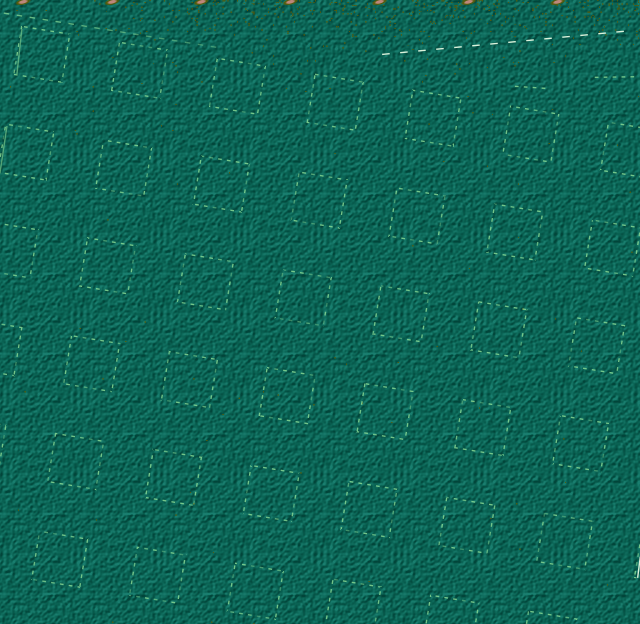
A Shadertoy shader for this pattern:

```glsl
// Embossed teal paper in small tiles, under a tilted grid of dashed pale green squares.

// Lengths are fractions of the canvas height, with y running down from the top.
const vec3 BASE = vec3(0.04, 0.39, 0.33);
const vec3 LIGHT = vec3(0.08, 0.46, 0.40);
const vec3 DARK = vec3(0.02, 0.32, 0.27);
const vec3 STITCH = vec3(0.50, 0.82, 0.56);
const vec3 CHALK = vec3(0.86, 0.95, 0.86);
const vec3 OLIVE = vec3(0.33, 0.36, 0.05);
const vec3 PINK = vec3(0.74, 0.53, 0.48);

const float TILE = 0.1283;                    // paper tile: 8 across, 7.8 down
const vec2 WEAVE_AT = vec2(0.0, 0.93);        // dotted weave, in tile units
const vec2 RIDGE_AT = vec2(0.71, 0.43);       // short level ridge, in tile units
const float EMBOSS_STEP = 0.010;
const float EMBOSS_GAIN = 3.9;

const float SPACING = 0.1588;                 // between square centres
const vec2 FIRST_CENTRE = vec2(0.0670, 0.087);
const float TILT = 0.162;
const float HALF_SIDE = 0.0390;
const float DASH = 0.0143;
const float DASH_INK = 0.42;                  // inked share of each dash period
const float HALF_LINE = 0.0011;
const float SPOT_GAP = 0.1428;                // between the top edge spots
const float SPECK = 0.0026;
const float TAU = 6.2831853;

float hash(vec2 p) {
    vec3 q = fract(p.xyx * 0.1031);
    q += dot(q, q.yzx + 33.33);
    return fract((q.x + q.y) * q.z);
}

// Value noise that wraps after the given number of cells.
float wrapNoise(vec2 p, vec2 period) {
    vec2 i = floor(p), f = fract(p);
    f = f * f * (3.0 - 2.0 * f);
    vec2 a = mod(i, period), b = mod(i + 1.0, period);
    return mix(mix(hash(a), hash(vec2(b.x, a.y)), f.x),
               mix(hash(vec2(a.x, b.y)), hash(b), f.x), f.y);
}

// Paper height: fine grain, diagonal streaks, a dotted weave and a ridge.
float paperHeight(vec2 t) {
    vec2 streakCells = vec2(14.0, 28.0), grainCells = vec2(32.0);
    float h = 0.36 * wrapNoise(vec2(t.x - t.y, t.x + t.y) * streakCells, streakCells);
    h += 0.62 * wrapNoise(t * grainCells, grainCells);
    vec2 w = fract(t - WEAVE_AT + 0.5) - 0.5;
    float patchMask = 1.0 - smoothstep(0.08, 0.19, max(abs(w.x), abs(w.y)));
    float weave = cos(TAU * 12.0 * w.x) * (0.6 + 0.4 * cos(TAU * 10.0 * w.y));
    h = mix(h, 0.55 * h + 0.27 * weave, patchMask);
    vec2 r = fract(t - RIDGE_AT + 0.5) - 0.5;
    h += 0.45 * exp(-r.y * r.y * 3500.0) * (1.0 - smoothstep(0.08, 0.16, abs(r.x)));
    return h;
}

vec3 paper(vec2 p) {
    vec2 t = p / TILE;
    float slope = paperHeight(t + EMBOSS_STEP) - paperHeight(t - EMBOSS_STEP);
    float relief = clamp(slope * EMBOSS_GAIN, -1.7, 1.5);
    return BASE + max(relief, 0.0) * (LIGHT - BASE) + max(-relief, 0.0) * (DARK - BASE);
}

float coverage(float dist, float px) {
    return clamp(0.5 - dist / px, 0.0, 1.0);
}

// Dash mask along a line, inked in the middle of each period.
float dashes(float along, float period, float px) {
    return coverage((abs(fract(along / period) - 0.5) - 0.5 * DASH_INK) * period, px);
}

float stitchedSquares(vec2 p, float px) {
    vec2 axis = vec2(cos(TILT), sin(TILT)), q = p - FIRST_CENTRE;
    vec2 r = vec2(dot(q, axis), dot(q, vec2(-axis.y, axis.x)));
    vec2 id = floor(r / SPACING + 0.5);
    r -= id * SPACING;
    vec2 d = abs(r) - HALF_SIDE;
    bool upright = d.x > d.y;
    float along = upright ? r.y : r.x;
    float side = upright ? 2.0 + sign(r.x) : 6.0 + sign(r.y);
    along += DASH * hash(id * 5.0 + side + 90.0);
    float wear = hash(id * 17.0 + vec2(floor(along / DASH), side) + 40.0);
    float ink = coverage(abs(max(d.x, d.y)) - HALF_LINE, px) * dashes(along, DASH, px);
    return ink * mix(0.45, 1.0, smoothstep(0.0, 0.5, wear)) * step(0.0, id.y);
}

// Straight stroke from a to b; a period of zero leaves it unbroken.
float stroke(vec2 p, vec2 a, vec2 b, float period, float px) {
    vec2 ab = b - a, q = p - a;
    float len = length(ab), along = dot(q, ab) / len;
    float ink = coverage(length(q - ab * clamp(along / len, 0.0, 1.0)) - HALF_LINE, px);
    return period > 0.0 ? ink * dashes(along, period, px) : ink;
}

void mainImage(out vec4 fragColor, in vec2 fragCoord) {
    float px = 1.0 / iResolution.y;
    vec2 p = vec2(fragCoord.x, iResolution.y - fragCoord.y) * px;
    vec3 col = paper(p);

    // Olive specks thin out below the top edge, with a row of slanted spots on it.
    vec2 speckId = floor(p / SPECK), f = (fract(p / SPECK) - 0.5) * SPECK;
    float density = 0.13 * exp(-p.y * 34.0) * smoothstep(0.0, 0.5, p.x);
    float speck = step(hash(speckId + 7.0), density) * coverage(length(f) - 0.45 * SPECK, px);
    col = mix(col, OLIVE, speck);
    vec2 s = vec2(mod(p.x - 0.037 + 0.5 * SPOT_GAP, SPOT_GAP) - 0.5 * SPOT_GAP, p.y - 0.003);
    float spot = length(vec2((s.x + s.y) * 0.5, s.y));
    col = mix(col, OLIVE, coverage(spot - 0.0050, px));
    col = mix(col, PINK, coverage(spot - 0.0030, px));

    // Squares, then the loose strokes near the edges.
    float pale = stitchedSquares(p, px);
    float fade = mix(0.9, 0.5, smoothstep(0.0, 0.35, p.x));
    pale = max(pale, fade * stroke(p, vec2(0.0, 0.020), vec2(0.348, 0.076), 0.021, px));
    pale = max(pale, stroke(p, vec2(0.821, 0.138), vec2(0.880, 0.142), DASH, px));
    pale = max(pale, stroke(p, vec2(0.949, 0.124), vec2(1.016, 0.123), DASH, px));
    pale = max(pale, 0.7 * stroke(p, vec2(0.035, 0.047), vec2(0.027, 0.120), 0.0, px));
    pale = max(pale, 0.7 * stroke(p, vec2(0.011, 0.203), vec2(0.0, 0.277), 0.0, px));
    col = mix(col, STITCH, 0.9 * pale);
    float chalk = stroke(p, vec2(0.604, 0.088), vec2(1.012, 0.049), 0.029, px);
    chalk = max(chalk, stroke(p, vec2(1.022, 0.925), vec2(1.026, 0.893), 0.0, px));
    fragColor = vec4(mix(col, CHALK, chalk), 1.0);
}
```
